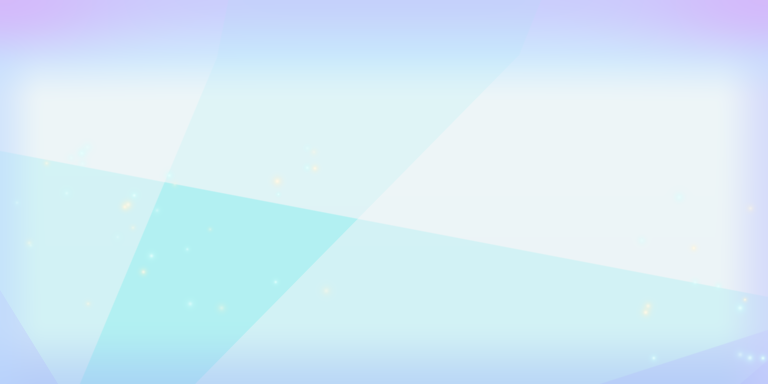
Reproduce this background procedurally as a WebGL 2 fragment shader.

```glsl
#version 300 es
precision highp float;

uniform vec2 u_resolution;
out vec4 fragColor;

// Random pair in 0..1 from one number
vec2 hash2(float n) {
    vec3 q = fract(vec3(n) * vec3(0.1031, 0.1030, 0.0973));
    q += dot(q, q.yzx + 33.33);
    return fract((q.xx + q.yz) * q.zy);
}

// Antialiased coverage where d is positive
float cover(float d) {
    float pixel = 1.0 / u_resolution.y;
    return smoothstep(-pixel, pixel, d);
}

// Soft dots scattered in a box, cream or aqua, each with a halo and a core
vec3 addSparkles(vec3 color, vec2 p, vec2 corner, vec2 size, int count, float seed) {
    for (int i = 0; i < count; i++) {
        float id = seed + float(i) * 7.0;
        vec2 kind = hash2(id + 3.5);
        float radius = mix(0.008, 0.017, kind.x);
        float dist = length(p - corner - size * hash2(id)) / radius;
        float glow = 0.45 * exp(-dist * dist * 1.5) + 0.5 * exp(-dist * dist * 9.0);
        vec3 tint = kind.y < 0.45 ? vec3(1.0, 0.95, 0.82) : vec3(0.80, 1.0, 0.99);
        tint = mix(tint, vec3(1.0), 0.5 * exp(-dist * dist * 6.0));
        color = mix(color, tint, glow * mix(0.35, 1.0, hash2(id + 1.7).x));
    }
    return color;
}

void main() {
    vec2 p = gl_FragCoord.xy / u_resolution.y;
    float width = u_resolution.x / u_resolution.y;
    float right = width - p.x;
    vec3 aqua = vec3(0.60, 0.93, 0.945);

    // Pale ground
    vec3 color = mix(vec3(0.925, 0.955, 0.965), vec3(0.93, 0.965, 0.972), p.y);

    // Rising beam, bent near the top, and the sloping band
    float beamLeft = min(0.208 + 0.42 * p.y, 0.565 + 0.2 * (p.y - 0.85));
    float beamRight = min(0.508 + 0.985 * p.y, 1.352 + 0.4 * (p.y - 0.857));
    float beam = cover(p.x - beamLeft) * cover(beamRight - p.x);
    float band = cover(0.607 - 0.19 * p.x - p.y);
    color = mix(color, aqua, 0.16 * beam * (1.0 - band));
    color = mix(color, aqua, 0.31 * band);
    color = mix(color, vec3(0.66, 0.94, 0.945), 0.78 * beam * band);

    // Lilac facets in the lower corners
    float facet = max(cover(0.245 - 1.62 * p.x - p.y), cover(0.4375 * 0.322 - 0.322 * right - p.y));
    color = mix(color, vec3(0.78, 0.83, 0.98), 0.6 * facet);
    color = mix(color, vec3(0.74, 0.76, 0.98), 0.5 * cover(0.0625 - 0.86 * right - p.y));

    // Edge glows: bottom, sides, then top in blue and lilac
    color = mix(color, vec3(0.62, 0.72, 0.97), 0.48 * (1.0 - smoothstep(-0.03, 0.17, p.y)));
    color = mix(color, vec3(0.73, 0.84, 1.0), 0.55 * (1.0 - smoothstep(-0.02, 0.12, p.x)));
    color = mix(color, vec3(0.79, 0.81, 0.99), 0.65 * (1.0 - smoothstep(-0.02, 0.14, right)));
    color = mix(color, vec3(0.76, 0.90, 1.0), 0.7 * smoothstep(0.73, 0.88, p.y));
    color = mix(color, vec3(0.79, 0.78, 0.99), 0.8 * smoothstep(0.81, 1.01, p.y));
    color = mix(color, aqua, 0.09 * beam * smoothstep(0.78, 0.95, p.y));

    // Pink light in the upper corners
    vec2 fromCorner = vec2(min(p.x, right) / 0.38, (1.0 - p.y) / 0.16);
    color = mix(color, vec3(0.84, 0.71, 0.98), 0.8 * exp(-dot(fromCorner, fromCorner) * 1.6));

    // Sparkles at both sides
    color = addSparkles(color, p, vec2(0.02, 0.18), vec2(0.86, 0.45), 32, 11.0);
    color = addSparkles(color, p, vec2(width - 0.36, 0.06), vec2(0.35, 0.46), 14, 419.0);

    fragColor = vec4(color, 1.0);
}
```
